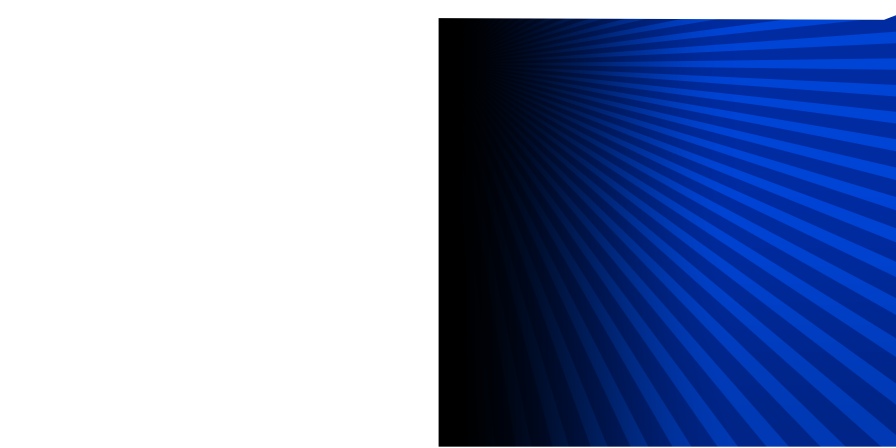
Write a Shadertoy shader that draws this background.

```glsl
// A white page with a dark blue sunburst panel on its right side.
// Rays are repeated bands of a stretched polar angle; a smooth ramp
// fades them to black at the panel's left edge.

#define RAY_CENTER vec2(1.008, 0.857)
#define RAY_COUNT 84.0
#define RAY_STRETCH 0.8
#define RAY_FILL 0.43
#define PANEL_LEFT 0.979
#define PANEL_WIDTH 1.021
#define PANEL_BOTTOM 0.003
#define PANEL_TOP 0.9596
#define BAND_COLOR vec3(0.0, 0.170, 0.630)
#define RAY_COLOR vec3(0.0, 0.265, 0.835)

const float TAU = 6.2831853;

// Coverage of a half plane: one where d is positive.
float coverage(float d, float pixel) {
    return clamp(d / pixel + 0.5, 0.0, 1.0);
}

// Alternating angular bands, smoothed to the pixel size.
float rayMask(vec2 p, float pixel) {
    vec2 q = (p - RAY_CENTER) * vec2(RAY_STRETCH, 1.0);
    float turn = atan(q.y, q.x) * RAY_COUNT / TAU;
    float offset = abs(fract(turn + 0.5) - 0.5);
    float blur = pixel * RAY_COUNT / (TAU * max(length(q), 0.001));
    float mask = coverage(0.5 * RAY_FILL - offset, blur);
    return mix(mask, RAY_FILL, smoothstep(0.4, 1.0, blur));
}

// The panel's top edge sinks slightly, then lifts at the far right.
float panelMask(vec2 p, float across, float pixel) {
    float lift = max(across - 0.974, 0.0) * 0.4;
    float top = PANEL_TOP - 0.0039 * across + lift;
    return coverage(p.x - PANEL_LEFT, pixel)
         * coverage(p.y - PANEL_BOTTOM, pixel)
         * coverage(top - p.y, pixel);
}

void mainImage(out vec4 fragColor, in vec2 fragCoord) {
    float pixel = 1.0 / iResolution.y;
    vec2 p = fragCoord * pixel;
    float across = (p.x - PANEL_LEFT) / PANEL_WIDTH;

    // Light grows to the right and falls off toward the bottom.
    float light = smoothstep(0.02, 0.66, across);
    light *= mix(0.84, 1.0, smoothstep(0.0, 0.6, p.y));

    vec3 burst = mix(BAND_COLOR, RAY_COLOR, rayMask(p, pixel)) * light;
    vec3 color = mix(vec3(1.0), burst, panelMask(p, across, pixel));
    fragColor = vec4(color, 1.0);
}
```
